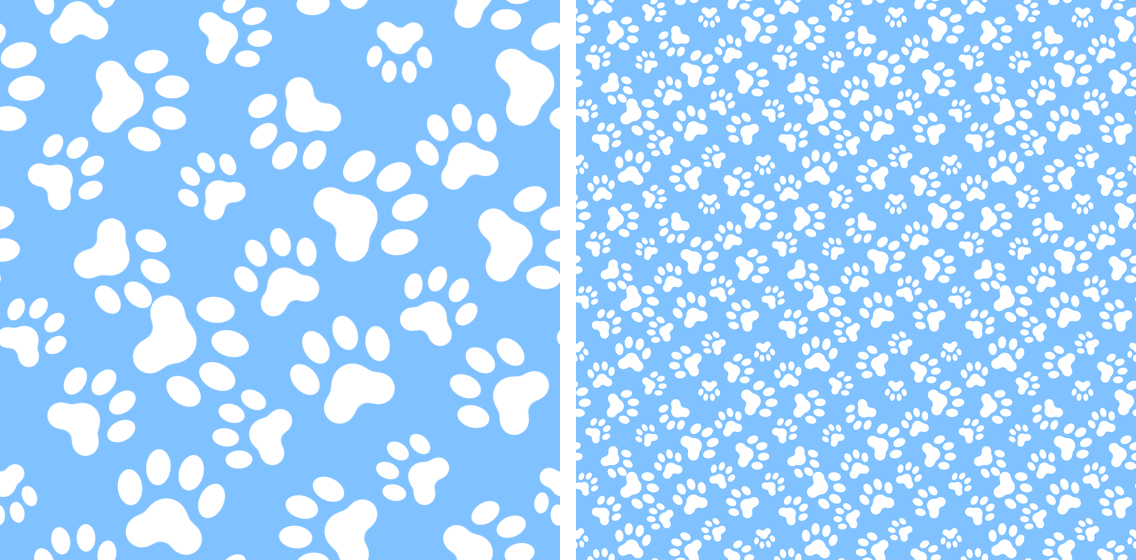
Left: one tile. Right: repeated 3 by 3.
This pattern is drawn by a WebGL 1 fragment shader. Its source:

```glsl
precision highp float;
// Seamless scatter of white paw prints on sky blue. The 25 prints sit on a
// square lattice turned by a 3-4-5 triangle, so it wraps on the unit square
// without showing rows; each print has its own size, offset and heading.

#define SKY vec3(0.50, 0.76, 1.00)
#define PAW vec3(1.0)
#define SITES 25.0       // prints per tile (3*3 + 4*4)
#define CELLS 5.0        // lattice cells per canvas side
#define SMALLEST 0.29    // print radius in cells
#define LARGEST 0.525
#define JITTER 0.12      // largest offset in cells, for the smallest print
#define WEBBING 0.093    // rounding between the lobes of the pad
#define EDGE 0.8         // half width of the smoothed edge
#define SEED 3.7

uniform vec2 u_resolution;

float hash(float id, float salt) {
  return fract(sin(id * 12.9898 + (salt + SEED) * 78.233) * 43758.5453);
}

vec2 rotate(vec2 p, float angle) {
  float c = cos(angle), s = sin(angle);
  return vec2(c * p.x - s * p.y, s * p.x + c * p.y);
}

float ellipse(vec2 p, vec2 radii) {
  float k = length(p / radii);
  float slope = length(p / (radii * radii));
  return (k - 1.0) * max(k, 0.001) / max(slope, 0.001);
}

// Toe centred at c, its long axis fanning out from a pivot below the paw.
float toe(vec2 p, vec2 c) {
  vec2 along = normalize(c - vec2(0.0, -2.56));
  vec2 d = p - c;
  vec2 local = vec2(d.x * along.y - d.y * along.x, dot(d, along));
  return ellipse(local, vec2(0.22, 0.325));
}

// Three round lobes blended into one pad.
float pad(vec2 p) {
  vec3 lobes = vec3(length(p - vec2(0.0, -0.28)) - 0.37,
                    length(p - vec2(0.41, -0.58)) - 0.28,
                    length(p - vec2(-0.41, -0.58)) - 0.28);
  return -WEBBING * log(dot(exp(-lobes / WEBBING), vec3(1.0)) + 1e-20);
}

// Paw of bounding radius 1, toes towards +y.
float paw(vec2 p) {
  vec2 side = vec2(abs(p.x), p.y);
  float toes = min(toe(side, vec2(0.745, 0.175)), toe(side, vec2(0.30, 0.615)));
  return min(pad(p), toes);
}

// Distance, in cells, to the print that belongs to a lattice cell.
float print(vec2 p, vec2 cell) {
  float id = floor(mod(dot(cell, vec2(4.0, -3.0)) + 0.5, SITES));
  // Evenly spread sizes, ordered so that large prints get smaller neighbours.
  float rank = floor(mod(id * 3.0 + 0.5, SITES)) / (SITES - 1.0);
  float radius = mix(SMALLEST, LARGEST, rank);
  vec2 offset = 2.0 * vec2(hash(id, 1.0), hash(id, 2.0)) - 1.0;
  vec2 centre = cell + 0.5 + offset * JITTER * (1.0 - 0.8 * rank);
  vec2 local = rotate(p - centre, 6.2831853 * hash(id, 3.0)) / radius;
  // Far away the bounding circle is enough.
  float bound = length(local) - 1.0;
  return radius * (bound > 0.5 ? bound : paw(local));
}

void main() {
  vec2 uv = gl_FragCoord.xy / u_resolution;
  vec2 p = vec2(4.0 * uv.x + 3.0 * uv.y, 4.0 * uv.y - 3.0 * uv.x);
  vec2 home = floor(p);

  float d = 10.0;
  for (int j = -1; j <= 1; j++) {
    for (int i = -1; i <= 1; i++) {
      d = min(d, print(p, home + vec2(float(i), float(j))));
    }
  }

  float blur = EDGE * CELLS / min(u_resolution.x, u_resolution.y);
  float cover = 1.0 - smoothstep(-blur, blur, d);
  gl_FragColor = vec4(mix(SKY, PAW, cover), 1.0);
}
```
